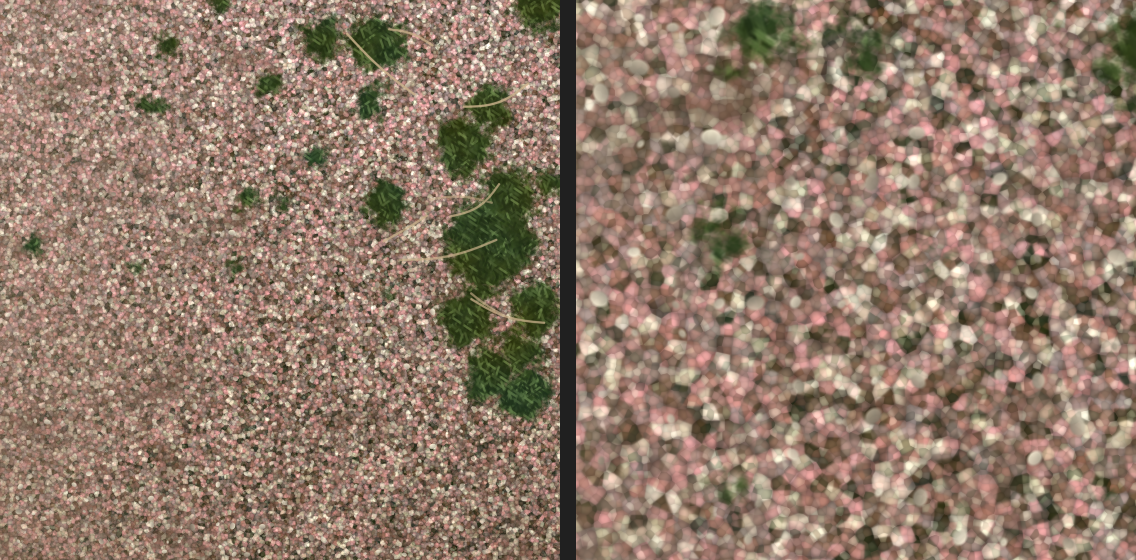
Left: the whole. Right: its middle third, enlarged.
A WebGL 2 fragment shader for this texture:

```glsl
#version 300 es
precision highp float;

uniform vec2 u_resolution;
out vec4 fragColor;

const float GRAIN_SCALE = 125.0;   // grains across the canvas
const float GRIT_SCALE = 230.0;
const float PEBBLE_SCALE = 42.0;
const float CLUMP_SCALE = 9.0;
const float GRAIN_SHARPNESS = 13.0;
const int STRAW_COUNT = 9;
const int BLADE_LAYERS = 4;

const vec3 TAUPE = vec3(0.57, 0.53, 0.46);
const vec3 PINK = vec3(0.78, 0.58, 0.55);
const vec3 PALE = vec3(0.90, 0.87, 0.78);
const vec3 BROWN = vec3(0.44, 0.32, 0.28);
const vec3 SHADOW = vec3(0.19, 0.16, 0.13);
const vec3 SAND = vec3(0.68, 0.58, 0.51);
const vec3 SOIL = vec3(0.36, 0.28, 0.21);
const vec3 GRASS_DARK = vec3(0.10, 0.16, 0.06);
const vec3 GRASS_MID = vec3(0.23, 0.32, 0.13);
const vec3 GRASS_LIGHT = vec3(0.43, 0.54, 0.30);
const vec3 STRAW = vec3(0.80, 0.70, 0.55);

const vec2 MEADOW_CENTRE = vec2(0.86, 0.57);
const vec2 MEADOW_SIZE = vec2(0.13, 0.09);
const vec2 TRAIL_START = vec2(0.82, 0.45);
const vec2 TRAIL_END = vec2(0.98, 0.24);

vec3 hash3(vec2 p) {
    vec3 q = fract(p.xyx * vec3(0.1031, 0.1030, 0.0973));
    q += dot(q, q.yxz + 33.33);
    return fract((q.xxy + q.yzz) * q.zyx);
}

mat2 rotation(float a) {
    return mat2(cos(a), -sin(a), sin(a), cos(a));
}

float layeredSines(vec2 p) {
    float sum = 0.0, amplitude = 0.5;
    for (int i = 0; i < 4; i++) {
        sum += amplitude * sin(p.x + 1.7 * sin(p.y)) * cos(p.y * 0.8 + sin(p.x * 0.6));
        p = rotation(1.1) * p * 1.9 + 2.3;
        amplitude *= 0.6;
    }
    return sum;
}

float segmentDistance(vec2 p, vec2 a, vec2 b) {
    vec2 ab = b - a;
    return length(p - a - ab * clamp(dot(p - a, ab) / dot(ab, ab), 0.0, 1.0));
}

vec3 mineral(vec3 h) {
    vec3 c = h.x < 0.31 ? TAUPE : h.x < 0.54 ? PINK : h.x < 0.71 ? PALE : h.x < 0.89 ? BROWN : SHADOW;
    return c * (0.82 + 0.36 * h.y) + 0.09 * (h.zxy - 0.5);
}

// Cellular grains with softly blended borders
vec3 grains(vec2 p, float seed) {
    vec2 cell = floor(p);
    vec4 sum = vec4(0.0);
    float nearest = 2.0;
    for (int j = -1; j <= 1; j++)
    for (int i = -1; i <= 1; i++) {
        vec2 id = cell + vec2(i, j);
        float d = length(id + hash3(id + seed).xy - p);
        float weight = exp(-GRAIN_SHARPNESS * d * d);
        sum += vec4(mineral(hash3(id + seed + 71.0)), 1.0) * weight;
        nearest = min(nearest, d);
    }
    return sum.rgb / sum.a * mix(1.1, 0.72, smoothstep(0.2, 0.85, nearest));
}

// Sparse larger stones: colour and coverage
vec4 pebbles(vec2 uv) {
    vec2 p = uv * PEBBLE_SCALE, id = floor(p);
    vec3 h = hash3(id + 311.0), tint = hash3(id + 17.0);
    vec2 q = rotation(6.28 * tint.x) * (fract(p) - 0.3 - 0.4 * h.xy) * vec2(1.0, 1.3);
    float radius = 0.10 + 0.16 * tint.y * tint.y;
    float cover = smoothstep(radius + 0.06, radius - 0.06, length(q)) * step(0.62, h.z);
    return vec4(mix(TAUPE, PALE, tint.z) * (1.0 + 0.8 * q.y), cover);
}

float clumpRadius(vec2 c, vec3 h) {
    vec2 m = (c - MEADOW_CENTRE) / MEADOW_SIZE;
    float meadow = exp(-dot(m, m));
    float trail = smoothstep(0.08, 0.02, segmentDistance(c, TRAIL_START, TRAIL_END));
    float side = smoothstep(0.42, 1.0, c.x + 0.45 * (c.y - 0.6)) * smoothstep(0.15, 0.5, c.y);
    float tuft = 0.26 * step(0.68, h.z) * smoothstep(-0.2, 0.9, c.y);
    return max(max(0.85 * meadow, 0.55 * trail), max(0.9 * side * h.z, tuft));
}

float grassDepth(vec2 uv) {
    vec2 p = uv * CLUMP_SCALE, cell = floor(p);
    float depth = -1.0;
    for (int j = -1; j <= 1; j++)
    for (int i = -1; i <= 1; i++) {
        vec2 id = cell + vec2(i, j);
        vec3 h = hash3(id + 43.0);
        vec2 centre = id + h.xy;
        depth = max(depth, clumpRadius(centre / CLUMP_SCALE, h) - length(p - centre));
    }
    return depth;
}

vec3 grass(vec2 uv) {
    vec3 c = mix(GRASS_DARK, GRASS_MID, 0.45 + 0.5 * layeredSines(uv * 70.0));
    for (int i = 0; i < BLADE_LAYERS; i++) {
        float layer = float(i);
        vec2 q = rotation(0.6 + 0.65 * layer) * uv * vec2(42.0, 150.0);
        q.x += 7.0 * hash3(vec2(floor(q.y), layer)).x;
        vec3 h = hash3(floor(q) + 19.0 * layer + 200.0);
        vec2 f = abs(fract(q) - 0.5);
        float blade = smoothstep(0.5, 0.12, f.y) * smoothstep(0.5, 0.25, f.x);
        c = mix(c, mix(GRASS_DARK, GRASS_LIGHT, h.y * h.y), 0.75 * blade * step(0.4, h.z));
    }
    return c + vec3(-0.03, 0.01, 0.05) * layeredSines(uv * 11.0);
}

float straws(vec2 uv, float pixel) {
    float cover = 0.0;
    for (int i = 0; i < STRAW_COUNT; i++) {
        vec3 h = hash3(vec2(i, 5.0)), k = hash3(vec2(i, 29.0));
        vec2 q = rotation(1.5 * (h.z - 0.6)) * (uv - vec2(0.58, 0.35) - vec2(0.36, 0.62) * h.xy);
        float len = 0.05 + 0.13 * k.x, t = clamp(q.x / len, 0.0, 1.0);
        float d = length(q - vec2(t * len, 0.03 * (k.y - 0.5) * sin(3.14 * t)));
        cover = max(cover, smoothstep(0.0016 + pixel, 0.0008, d) * (0.5 + 0.4 * k.z));
    }
    return cover;
}

void main() {
    vec2 uv = gl_FragCoord.xy / u_resolution.y;

    // Gravel, sandier on the left and browner below
    vec3 colour = mix(grains(uv * GRAIN_SCALE, 3.0), grains(uv * GRIT_SCALE, 57.0), 0.36);
    float drift = layeredSines(uv * 9.0 + 1.0);
    colour = mix(colour, SAND, 0.28 * smoothstep(0.6, 0.0, uv.x + 0.25 * drift));
    colour = mix(colour, SOIL, 0.4 * smoothstep(0.25, 0.8, layeredSines(uv * vec2(21.0, 27.0))));
    colour *= mix(vec3(0.93, 0.90, 0.86), vec3(1.07, 1.05, 1.06), uv.y) + 0.05 * drift;
    vec4 stone = pebbles(uv);
    colour = mix(colour, stone.rgb, 0.85 * stone.a);

    // Vegetation with ragged borders
    float depth = grassDepth(uv) + 0.16 * layeredSines(uv * 55.0) + 0.12 * layeredSines(uv * 140.0);
    colour = mix(colour, grass(uv), 0.95 * smoothstep(-0.02, 0.22, depth));
    colour = mix(colour, STRAW, straws(uv, 1.0 / u_resolution.y));

    fragColor = vec4(clamp(colour, 0.0, 1.0), 1.0);
}
```
